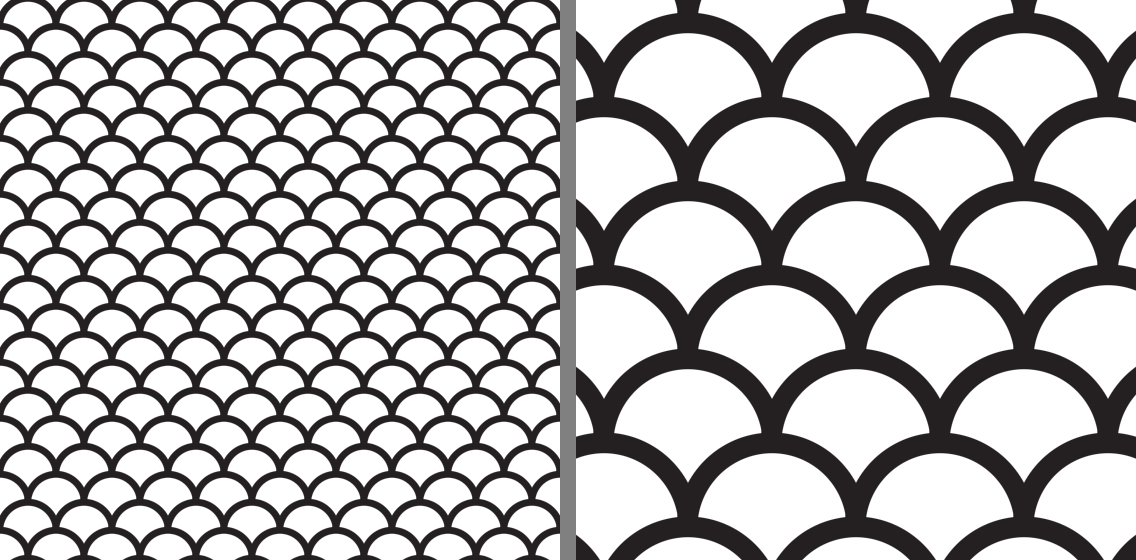
Left: the whole. Right: its middle third, enlarged.
Reproduce this pattern procedurally as a WebGL 1 fragment shader.

```glsl
precision highp float;
// Overlapping white fish scales with thick dark rims, in staggered rows.

uniform vec2 u_resolution;

// Coverage of a disc of the given radius, softened over about one pixel.
float disc(float dist, float radius, float pixel) {
    return 1.0 - smoothstep(-0.75 * pixel, 0.75 * pixel, dist - radius);
}

void main() {
    const float repeats = 10.0;
    vec3 ink = vec3(0.14, 0.125, 0.13);
    vec3 paper = vec3(1.0);

    // One unit is the width of a scale; rows are half a unit apart.
    vec2 p = gl_FragCoord.xy / u_resolution * repeats - vec2(0.0, 0.025);
    float pixel = repeats / min(u_resolution.x, u_resolution.y);
    float baseRow = floor(p.y * 2.0);
    vec3 color = paper;

    // Paint back to front: upper rows first, then left to right in each row.
    for (int i = 0; i < 4; i++) {
        float row = baseRow + 2.0 - float(i);
        float stagger = 0.5 * mod(row, 2.0);
        vec2 local = vec2(fract(p.x - stagger), p.y - 0.5 * row);
        for (int column = 0; column < 2; column++) {
            float dist = length(local - vec2(float(column), 0.0));
            vec3 scale = mix(ink, paper, disc(dist, 0.444, pixel));
            color = mix(color, scale, disc(dist, 0.567, pixel));
        }
    }

    gl_FragColor = vec4(color, 1.0);
}
```
